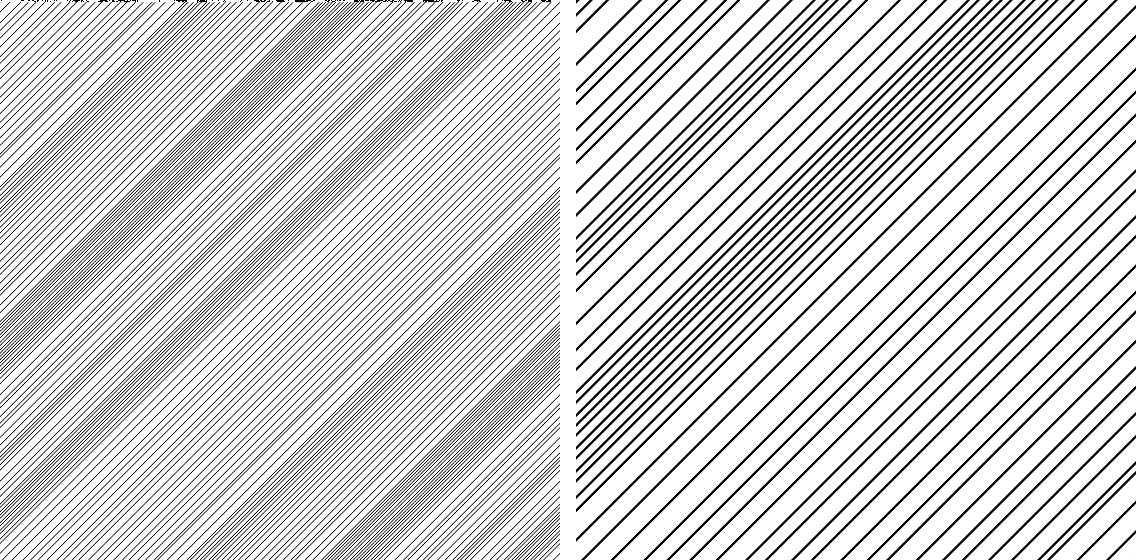
Left: the whole. Right: its middle third, enlarged.
A Shadertoy shader for this pattern:

```glsl
const float GRID = 512.0;        // fine cells along one canvas side
const float MIN_GAP = 3.0;       // closest line spacing, in cells
const float LOOSE_SPREAD = 7.3;  // random extra spacing in open areas
const float TIGHT_SPREAD = 1.4;  // random extra spacing in dense bands
const vec3 PAPER = vec3(1.0);
const vec3 INK = vec3(0.0);

float hash(float n) {
    return fract(sin(n * 127.1 + 3.7) * 43758.5453);
}

// 1 inside a band around centre, fading out at its rim
float band(float t, float centre, float halfWidth) {
    return 1.0 - smoothstep(0.8, 1.2, abs(t - centre) / halfWidth);
}

// How tightly the lines are packed at t, a fraction of the period
float density(float t) {
    float dense = max(band(t, 0.62, 0.055), band(t, 0.925, 0.03));
    dense = max(dense, band(t, 0.81, 0.014));
    return max(dense, 0.75 * band(t, 0.36, 0.04));
}

// Whole-cell spacing to the next line
float lineGap(float position, float index) {
    float spread = mix(LOOSE_SPREAD, TIGHT_SPREAD, density(position / GRID));
    return MIN_GAP + floor(spread * pow(hash(index), 0.6));
}

// Distance in cells from s to the nearest line of one period
float lineDistance(float s) {
    float nearest = GRID;
    float position = 2.0;
    for (int i = 0; i < 180; i++) {
        nearest = min(nearest, abs(s - position));
        position += lineGap(position, float(i));
        if (position > GRID - 2.0 || position > s + GRID * 0.1) break;
    }
    return nearest;
}

// Smoothed coverage of a line one cell wide
float lineCoverage(float dist, float pixel) {
    return clamp(0.5 + (0.5 - dist) / pixel, 0.0, 1.0) * min(1.0, 1.0 / pixel);
}

// Ragged dashes, clumped along the row
float dashes(float column, float row) {
    float clump = hash(floor(column / 9.0) + 31.0);
    float grain = hash(column + row * 613.0);
    return step(0.5 + 0.08 * row, 0.55 * clump + 0.45 * grain);
}

void mainImage(out vec4 fragColor, in vec2 fragCoord) {
    float pixel = GRID / iResolution.y;
    vec2 cell = fragCoord * pixel;
    float depth = GRID - cell.y;

    // Rising diagonals that repeat once per canvas width
    float diagonal = mod(cell.x + depth, GRID);
    float ink = lineCoverage(lineDistance(diagonal), pixel);

    // Two rows of dashes along the top edge
    float strip = clamp(0.5 + (2.0 - depth) / pixel, 0.0, 1.0);
    ink = mix(ink, dashes(floor(cell.x), floor(depth)), strip);

    fragColor = vec4(mix(PAPER, INK, ink), 1.0);
}
```
